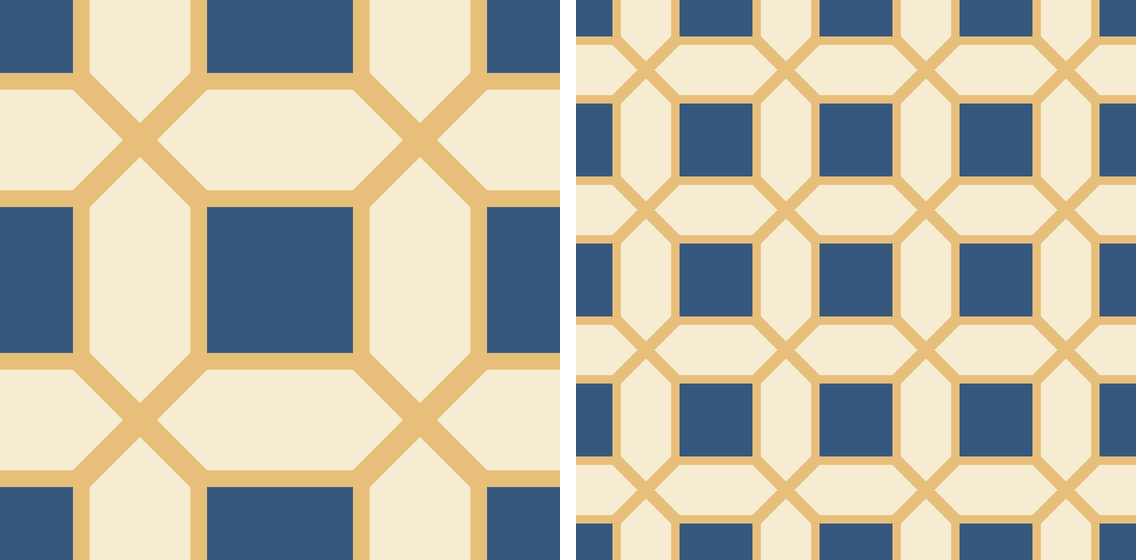
Left: one tile. Right: repeated 2 by 2.
Reproduce this pattern procedurally as a Shadertoy shader.

```glsl
const vec3 CREAM = vec3(0.96, 0.925, 0.82);
const vec3 GOLD = vec3(0.906, 0.749, 0.482);
const vec3 BLUE = vec3(0.21, 0.34, 0.49);

// Antialiased coverage of the region where the distance is negative
float coverage(float dist, float pixel) {
    return clamp(0.5 - dist / pixel, 0.0, 1.0);
}

void mainImage(out vec4 fragColor, in vec2 fragCoord) {
    // Two cells each way, with a square at the canvas centre and corners
    const float repeats = 2.0;
    vec2 cell = abs(fract(fragCoord / iResolution.xy * repeats + 0.5) - 0.5);
    float pixel = repeats / min(iResolution.x, iResolution.y);

    // Square tile, its frame, and the diagonal bars joining the frames
    float square = max(cell.x, cell.y);
    float tile = square - 0.2604;
    float frame = square - 0.3203;
    float diagonal = (abs(cell.x - cell.y) - 0.0605) * 0.7071;

    vec3 color = mix(CREAM, GOLD, coverage(min(frame, diagonal), pixel));
    color = mix(color, BLUE, coverage(tile, pixel));
    fragColor = vec4(color, 1.0);
}
```
